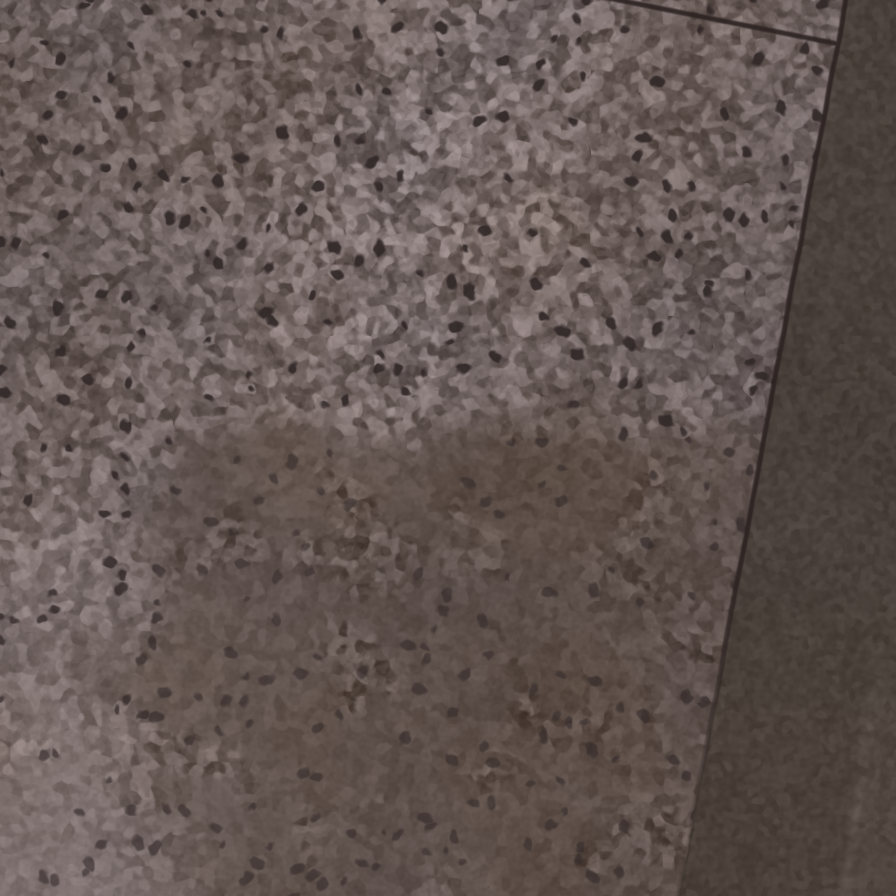
Write a WebGL 1 fragment shader that draws this texture.

```glsl
precision highp float;
// Worn terrazzo floor with dark chips, thin seams and a dark border strip.
uniform vec2 u_resolution;

const vec3 SHADE = vec3(0.21, 0.17, 0.16);
const vec3 PALE = vec3(0.54, 0.49, 0.49);
const vec3 CHIP = vec3(0.19, 0.155, 0.155);
const vec3 SEAM = vec3(0.17, 0.135, 0.13);
const vec3 STRIP = vec3(0.285, 0.25, 0.228);
const vec3 WARM = vec3(0.006, -0.002, -0.016);

vec2 hash2(vec2 p) {
  vec3 q = fract(p.xyx * vec3(0.1031, 0.1030, 0.0973));
  q += dot(q, q.yzx + 33.33);
  return fract((q.xx + q.yz) * q.zy);
}

float cornerSlope(vec2 cell, vec2 offset) {
  float angle = 6.2832 * hash2(cell).x;
  return dot(vec2(cos(angle), sin(angle)), offset);
}

// Gradient noise, roughly -0.7 to 0.7.
float gradientNoise(vec2 p) {
  vec2 i = floor(p), f = p - i;
  vec2 u = f * f * f * (f * (f * 6.0 - 15.0) + 10.0);
  vec2 e = vec2(1.0, 0.0);
  float low = mix(cornerSlope(i, f), cornerSlope(i + e, f - e), u.x);
  float high = mix(cornerSlope(i + e.yx, f - e.yx), cornerSlope(i + 1.0, f - 1.0), u.x);
  return mix(low, high, u.y);
}

float fbm(vec2 p) {
  float sum = 0.0, gain = 1.0;
  for (int k = 0; k < 4; k++) {
    sum += gain * gradientNoise(p);
    p = p * 2.03 + 17.3;
    gain *= 0.5;
  }
  return sum;
}

vec2 rotate(vec2 p, float angle) {
  float c = cos(angle), s = sin(angle);
  return vec2(c * p.x + s * p.y, c * p.y - s * p.x);
}

// Soft mosaic of elongated grains with random tones, 0 to 1.
float grainTone(vec2 p) {
  vec2 cell = floor(p);
  float total = 0.0, weights = 0.0001;
  for (int y = -1; y <= 1; y++) {
    for (int x = -1; x <= 1; x++) {
      vec2 id = cell + vec2(float(x), float(y));
      vec2 d = rotate(p - id - hash2(id + 7.0), 6.2832 * hash2(id + 51.0).x);
      d *= vec2(0.75, 1.35);
      float weight = exp(-9.0 * dot(d, d));
      total += weight * hash2(id + 113.0).y;
      weights += weight;
    }
  }
  return total / weights;
}

// Coverage of sparse irregular chips; share is the part of cells filled.
float chipCover(vec2 p, float share, float blur) {
  vec2 cell = floor(p);
  vec2 ragged = 0.13 * vec2(gradientNoise(p * 3.1), gradientNoise(p * 3.1 + 40.0));
  float cover = 0.0;
  for (int y = -1; y <= 1; y++) {
    for (int x = -1; x <= 1; x++) {
      vec2 id = cell + vec2(float(x), float(y));
      vec2 pick = hash2(id + 211.0);
      vec2 d = rotate(p + ragged - id - hash2(id + 307.0), 6.2832 * pick.y);
      float size = mix(0.13, 0.29, hash2(id + 401.0).x);
      float edge = length(d * vec2(0.85, 1.25)) - size;
      float body = 1.0 - smoothstep(-blur, blur, edge);
      cover = max(cover, body * step(pick.x, share));
    }
  }
  return cover;
}

float glow(vec2 p, vec2 center, vec2 radius) {
  vec2 d = (p - center) / radius;
  return exp(-dot(d, d));
}

float line(float d, float halfWidth, float blur) {
  return 1.0 - smoothstep(halfWidth - blur, halfWidth + blur, abs(d));
}

// Dull area in the lower middle, with a ragged border.
float wornMask(vec2 p) {
  vec2 q = p + 0.05 * vec2(fbm(p * 7.0), fbm(p * 7.0 + 31.0));
  float below = 1.0 - smoothstep(0.49, 0.56, q.y);
  float inside = smoothstep(-0.04, 0.09, q.x - 0.10 - 0.3 * abs(q.y - 0.25));
  return below * inside * (1.0 - 0.3 * smoothstep(0.6, 0.8, q.x));
}

vec3 floorColor(vec2 p) {
  float worn = wornMask(p);
  float haze = glow(p, vec2(0.0), vec2(0.38, 0.32));
  float polish = glow(rotate(p - vec2(0.47, 0.76), -0.4), vec2(0.0), vec2(0.2, 0.36));
  float light = 0.405 + 0.06 * polish + 0.075 * haze - 0.065 * worn;
  light += 0.05 * glow(p, vec2(0.06, 0.38), vec2(0.14, 0.16)) + 0.025 * fbm(p * 5.0);
  float patches = smoothstep(0.05, 0.45, fbm(p * 9.0 + 60.0));
  float clarity = mix(1.0, 0.3 + 0.6 * patches, max(worn, 0.75 * haze));
  float grain = grainTone(p * 88.0) - 0.48 + 0.35 * (grainTone(p * 150.0 + 9.0) - 0.5);
  light += clarity * (0.21 + 0.07 * polish) * grain + 0.022 * gradientNoise(p * 170.0);
  vec3 color = mix(SHADE, PALE, (light - SHADE.r) / (PALE.r - SHADE.r));
  color += WARM * (0.5 + 0.7 * worn + fbm(p * 4.0 + 12.0));
  float chips = chipCover(p * 37.0, 0.27, 0.08);
  return mix(color, CHIP, chips * mix(0.92, 0.55, max(worn, haze)));
}

vec3 stripColor(vec2 p) {
  float speckle = 0.03 * gradientNoise(p * 130.0) + 0.05 * (grainTone(p * 120.0) - 0.5);
  float streakX = p.x - 0.941 - 0.147 * p.y;
  float fade = 1.0 - smoothstep(0.15, 0.36, p.y);
  float streak = line(streakX, 0.006, 0.007) * (0.6 + gradientNoise(p * 60.0));
  float shine = fade * (0.06 * streak + 0.025 * smoothstep(-0.01, 0.02, streakX));
  return STRIP + speckle + shine + 0.015 * fbm(p * 5.0) + 0.4 * WARM * fade;
}

void main() {
  vec2 p = gl_FragCoord.xy / u_resolution;
  float blur = max(0.0018, 0.8 / u_resolution.y);
  float side = p.x - 0.757 - 0.187 * p.y + 0.002 * gradientNoise(p * 14.0);
  vec3 color = mix(floorColor(p), stripColor(p), smoothstep(-blur, blur, side));

  // Long seam fades toward the bottom; the short one stops at it.
  float longSeam = line(side, 0.0028, blur) * mix(0.2, 0.9, smoothstep(0.05, 0.4, p.y));
  float drop = p.y - 1.0 + 0.2 * (p.x - 0.69);
  float shortSeam = line(drop, 0.0028, blur) * (1.0 - smoothstep(-blur, blur, side));
  color = mix(color, SEAM, max(longSeam, 0.9 * shortSeam));
  gl_FragColor = vec4(color, 1.0);
}
```
